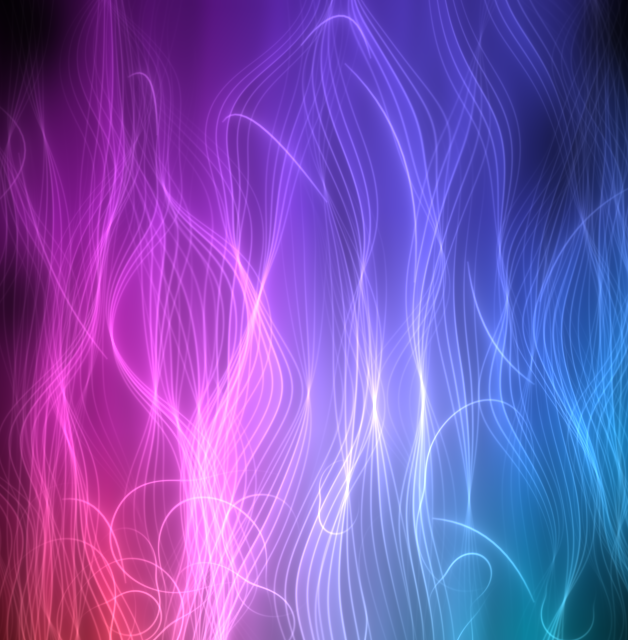
Write a WebGL 2 fragment shader that draws this background.

```glsl
#version 300 es
precision highp float;

uniform vec2 u_resolution;
out vec4 fragColor;

const float TAU = 6.2831853;
const int BUNDLES = 46;          // groups of woven filaments
const int FILAMENTS = 5;         // threads in each group
const int CURLS = 16;            // smoke rings near the base
const int CURVE_STEPS = 14;
const float CORE_WIDTH = 0.0016;
const float GLOW_WIDTH = 0.007;
const float FAN_WIDTH = 0.075;
const float AMBIENT = 0.56;
const float VEIL_GAIN = 0.62;
const float LINE_GAIN = 0.95;
const float WHITENESS = 0.5;

// Colour stops from left to right, at four heights
const vec3 BASE[7] = vec3[7](
    vec3(.36, .06, .10), vec3(.88, .23, .38), vec3(.90, .42, .84), vec3(.62, .57, .92),
    vec3(.38, .66, .92), vec3(.05, .62, .76), vec3(.01, .16, .20));
const vec3 LOWER[7] = vec3[7](
    vec3(.42, .06, .32), vec3(.82, .17, .70), vec3(.87, .36, .92), vec3(.66, .54, .96),
    vec3(.55, .57, .96), vec3(.22, .45, .88), vec3(.06, .40, .62));
const vec3 UPPER[7] = vec3[7](
    vec3(.37, .05, .40), vec3(.52, .10, .58), vec3(.64, .21, .84), vec3(.48, .29, .92),
    vec3(.39, .34, .92), vec3(.22, .24, .72), vec3(.13, .23, .56));
const vec3 TOP[7] = vec3[7](
    vec3(.02, .00, .03), vec3(.38, .06, .46), vec3(.43, .10, .63), vec3(.37, .20, .78),
    vec3(.34, .25, .82), vec3(.24, .22, .68), vec3(.01, .01, .06));

vec4 hash4(float n) {
    vec4 q = fract(n * vec4(.1031, .1030, .0973, .1099));
    q += dot(q, q.wzxy + 33.33);
    return fract((q.xxyz + q.yzzw) * q.zywx);
}

float noise(vec2 p) {
    vec2 cell = floor(p), f = fract(p);
    f = f * f * (3.0 - 2.0 * f);
    float n = cell.x + cell.y * 57.0 + 300.0;
    return mix(mix(hash4(n).x, hash4(n + 1.0).x, f.x),
               mix(hash4(n + 57.0).x, hash4(n + 58.0).x, f.x), f.y);
}

vec3 ramp(vec3 stops[7], float x) {
    float s = clamp(x, 0.0, 0.999) * 6.0;
    int i = int(s);
    return mix(stops[i], stops[i + 1], fract(s));
}

vec3 flameColour(vec2 p) {
    float h = clamp(p.y, 0.0, 1.0) * 3.0;
    vec3 c = mix(ramp(BASE, p.x), ramp(LOWER, p.x), clamp(h, 0.0, 1.0));
    c = mix(c, ramp(UPPER, p.x), clamp(h - 1.0, 0.0, 1.0));
    return mix(c, ramp(TOP, p.x), clamp(h - 2.0, 0.0, 1.0));
}

float thread(float d) {
    float w = max(CORE_WIDTH, 0.7 / u_resolution.y);
    return 0.32 * exp(-d * d / (w * w)) + 0.07 * exp(-d / GLOW_WIDTH);
}

float spot(vec2 p, vec2 centre, vec2 size) {
    vec2 q = (p - centre) / size;
    return exp(-dot(q, q));
}

// Bright quadratic curve, tapering at both ends
float wisp(vec2 p, vec2 a, vec2 b, vec2 c) {
    float best = 9.0, along = 0.0;
    vec2 from = a;
    for (int i = 1; i <= CURVE_STEPS; i++) {
        float t = float(i) / float(CURVE_STEPS);
        vec2 to = mix(mix(a, b, t), mix(b, c, t), t), e = to - from;
        float s = clamp(dot(p - from, e) / dot(e, e), 0.0, 1.0);
        float d = length(p - from - e * s);
        if (d < best) { best = d; along = t - (1.0 - s) / float(CURVE_STEPS); }
        from = to;
    }
    return (thread(best) * 1.6 + 0.09 * exp(-best / 0.018)) * (0.25 + 3.0 * along * (1.0 - along));
}

// x: threads, y: soft veil hanging off one side
vec2 bundle(vec2 p, float id) {
    vec4 a = hash4(id + 1.3), b = hash4(id + 71.7), c = hash4(id + 157.1);
    float swing = mix(0.015, 0.06, b.x), freq = mix(4.0, 10.0, b.y), lean = (a.y - 0.5) * 0.5;
    float u = freq * p.y + TAU * b.z, v = 2.3 * freq * p.y + TAU * b.w;
    float centre = a.x * 1.1 - 0.05 + lean * (p.y - a.z) + swing * (sin(u) + 0.3 * sin(v));
    float slope = lean + swing * freq * (cos(u) + 0.69 * cos(v));
    float stretch = inversesqrt(1.0 + slope * slope);
    float t = (p.y - a.z) / mix(0.2, 0.5, a.w), fade = exp(-t * t);
    float fan = FAN_WIDTH * sin(mix(3.0, 8.0, c.x) * p.y + TAU * c.y);
    float d = p.x - centre, lines = 0.0;
    for (int k = 0; k < FILAMENTS; k++) {
        float offset = float(k) / float(FILAMENTS - 1) - 0.5;
        lines += thread(abs(d - fan * offset) * stretch) * mix(1.0, 0.5, abs(offset) * 2.0);
    }
    float side = d * (c.z < 0.5 ? -1.0 : 1.0);
    float veil = smoothstep(-0.004, 0.004, side) * exp(-max(side, 0.0) / mix(0.02, 0.07, c.w));
    return vec2(lines, veil * 0.45) * fade;
}

float curl(vec2 p, float id) {
    vec4 a = hash4(id + 311.9), b = hash4(id + 433.3);
    vec2 q = p - vec2(mix(0.02, 0.92, a.x), mix(-0.03, 0.22, a.y));
    float angle = atan(q.y, q.x);
    float radius = mix(0.04, 0.13, a.z) * (1.0 + 0.3 * sin(2.0 * angle + TAU * a.w));
    float arc = 0.5 + 0.5 * cos(angle - TAU * b.x);
    return thread(abs(length(q) - radius)) * arc * arc * 1.5;
}

void main() {
    vec2 p = gl_FragCoord.xy / u_resolution;
    vec2 bend = vec2(noise(p * 5.0), noise(p * 5.0 + 19.0)) - 0.5;
    vec2 q = p + 0.045 * bend;

    // Woven strands and veils
    vec2 smoke = vec2(0.0);
    for (int i = 0; i < BUNDLES; i++) smoke += bundle(q, float(i));
    float lines = smoke.x * mix(1.2, 0.8, p.y);
    for (int i = 0; i < CURLS; i++) lines += curl(q, float(i));

    // Leading hooks and sweeps
    lines += wisp(p, vec2(.205, .88), vec2(.25, .91), vec2(.25, .79));
    lines += wisp(p, vec2(.355, .81), vec2(.39, .86), vec2(.52, .685));
    lines += wisp(p, vec2(.55, .90), vec2(.68, .78), vec2(.66, .56));
    lines += wisp(p, vec2(1.01, .71), vec2(.90, .66), vec2(.86, .53));
    lines += wisp(p, vec2(.745, .59), vec2(.76, .46), vec2(.85, .40));
    lines += wisp(p, vec2(-.01, .84), vec2(.09, .77), vec2(-.01, .68));
    lines += wisp(p, vec2(.03, .76), vec2(.06, .57), vec2(.17, .44));
    lines += wisp(p, vec2(.10, .22), vec2(.18, .23), vec2(.20, .09));
    lines += wisp(p, vec2(.69, .19), vec2(.80, .18), vec2(.85, .06));
    lines += wisp(p, vec2(.48, .93), vec2(.56, 1.03), vec2(.59, .91));

    // Tall, streaky body with dark gaps near the sides
    float body = noise(vec2(q.x * 11.0, q.y * 3.0)) * 0.65 + noise(vec2(q.x * 32.0 + 7.0, q.y * 5.0)) * 0.35;
    float gaps = 0.55 * spot(p, vec2(.90, .75), vec2(.07, .14)) + 0.5 * spot(p, vec2(.02, .53), vec2(.07, .08))
               + 0.8 * spot(p, vec2(.05, .96), vec2(.06, .09)) + 0.6 * spot(p, vec2(.98, .95), vec2(.06, .08));
    vec3 colour = flameColour(p + 0.03 * bend) * (1.0 - min(gaps, 0.9));
    float peak = max(colour.r, max(colour.g, colour.b));
    vec3 tint = mix(colour, vec3(peak), WHITENESS) + 0.04;
    float light = AMBIENT + 0.34 * body + VEIL_GAIN * min(smoke.y, 1.0) * 0.6;
    vec3 glow = colour * light + tint * LINE_GAIN * (1.0 - exp(-lines * 1.1));
    fragColor = vec4(min(glow, 1.0), 1.0);
}
```
